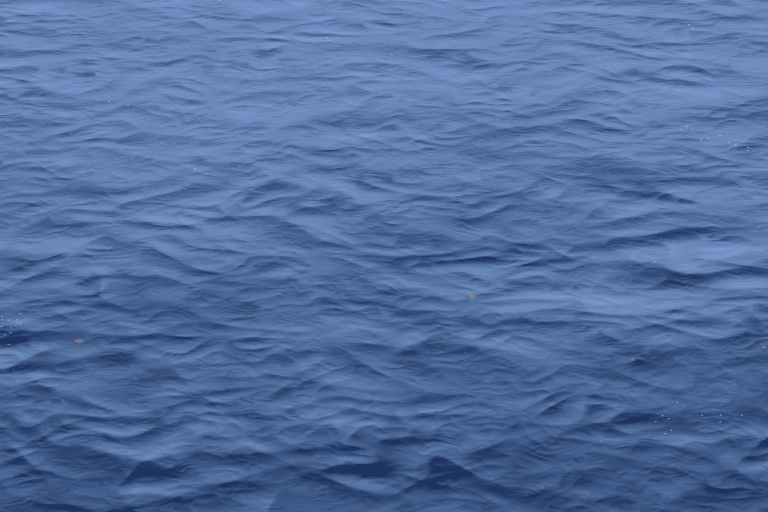
Give the GLSL for this texture, as a Shadertoy shader.

```glsl
const vec3 DEEP_BLUE = vec3(0.15, 0.24, 0.42);
const vec3 MID_BLUE = vec3(0.32, 0.44, 0.62);
const vec3 PALE_BLUE = vec3(0.45, 0.57, 0.77);
const vec3 GLINT = vec3(0.82, 0.87, 0.94);
const vec3 WEED = vec3(0.62, 0.55, 0.50);

float hash(vec2 p) {
    return fract(sin(dot(p, vec2(127.1, 311.7))) * 43758.5453);
}

vec2 hash2(vec2 p) {
    return vec2(hash(p), hash(p + 37.3));
}

float cornerSlope(vec2 cell, vec2 offset) {
    float angle = 6.2832 * hash(cell);
    return dot(vec2(cos(angle), sin(angle)), offset);
}

// Gradient noise, roughly -0.7 to 0.7
float noise(vec2 p) {
    vec2 i = floor(p), f = fract(p);
    vec2 u = f * f * f * (f * (f * 6.0 - 15.0) + 10.0);
    vec2 e = vec2(1.0, 0.0);
    float low = mix(cornerSlope(i, f), cornerSlope(i + e.xy, f - e.xy), u.x);
    float high = mix(cornerSlope(i + e.yx, f - e.yx), cornerSlope(i + e.xx, f - e.xx), u.x);
    return mix(low, high, u.y);
}

// Wave height with sharp crests and broad troughs
float crest(vec2 p) {
    float n = noise(p);
    return -2.0 * sqrt(n * n + 0.0015);
}

// Positive on far slopes that catch the sky, negative on near faces
float slopeLight(vec2 p, float span) {
    return (crest(p) - crest(p + vec2(0.0, span))) / span;
}

// Sum of wave trains in patches, fading those finer than a pixel
float waves(vec2 p, float pixel) {
    vec2 freq = vec2(2.9, 8.5);
    float light = 0.0;
    float tilt = 0.1;
    for (int i = 0; i < 6; i++) {
        float k = float(i);
        float weight = 0.032 + 0.075 * exp(-0.35 * (k - 1.5) * (k - 1.5));
        weight *= 1.0 - smoothstep(0.35, 1.0, freq.y * pixel);
        vec2 q = freq * vec2(p.x, p.y + tilt * p.x) + 19.7 * k;
        q += 0.7 * vec2(noise(q * 0.6 + 5.0), noise(q * 0.6 + 11.0));
        float patchy = 0.9 + 1.9 * noise(q * vec2(0.45, 0.35) + 53.0);
        float span = clamp(freq.y * pixel, 0.05, 0.14);
        light += weight * max(patchy, 0.15) * slopeLight(q, span);
        freq *= 1.75;
        tilt = -0.75 * tilt;
    }
    return light;
}

// Tiny sparkles, one candidate per cell
float glints(vec2 p, float size, float share, float pixel) {
    vec2 cell = floor(p / size);
    vec2 center = (cell + 0.3 + 0.4 * hash2(cell)) * size;
    float d = length((p - center) * vec2(0.7, 1.0));
    float spot = 1.0 - smoothstep(0.0, 0.15 * size + 0.7 * pixel, d);
    return spot * step(hash(cell + 71.9) + 0.01, share);
}

// Rare ragged flecks of floating weed
float flecks(vec2 p, float size, float share, float pixel) {
    vec2 cell = floor(p / size);
    vec2 center = (cell + 0.25 + 0.5 * hash2(cell + 3.1)) * size;
    float radius = size * mix(0.03, 0.07, hash(cell + 8.7));
    float d = length((p - center) * vec2(0.65, 1.2)) + radius * noise(p * 130.0);
    return (1.0 - smoothstep(radius - pixel, radius + pixel, d)) * step(hash(cell + 23.4), share);
}

vec3 seaColor(float t) {
    vec3 dark = mix(DEEP_BLUE, MID_BLUE, t / 0.59);
    vec3 light = mix(MID_BLUE, PALE_BLUE, (t - 0.59) / 0.41);
    return t < 0.59 ? dark : light;
}

void mainImage(out vec4 fragColor, in vec2 fragCoord) {
    vec2 uv = fragCoord / iResolution.y;
    float pixel = 1.0 / iResolution.y;

    // Water plane seen from above, receding towards the top
    float depth = 1.7 / (2.2 - uv.y);
    vec2 water = vec2((uv.x - 0.75) * depth, 1.7 * depth);
    float footprint = pixel * depth * depth;

    // Wave shading over a vertical gradient and broad sky sheen
    float sheen = noise(water * vec2(1.3, 5.0) + 4.0) + 0.6 * noise(water * vec2(3.0, 17.0));
    float tone = 0.61 + 0.68 * (uv.y - 0.5) + 0.2 * sheen;
    float relief = waves(water, footprint);
    tone += relief * (relief < 0.0 ? 1.15 : 0.85) * mix(1.1, 0.8, uv.y);
    tone -= 0.45 * max(tone - 0.85, 0.0);
    tone = clamp(tone, -0.12, 1.12);
    vec3 color = seaColor(tone);

    // Clustered sparkles
    float cluster = smoothstep(0.3, 0.6, noise(water * vec2(3.5, 8.0) + 31.0));
    float sparkle = glints(uv, 0.006, 0.2 * cluster, pixel);
    color = mix(color, GLINT, 0.55 * sparkle);

    // Weed drifting across the middle band
    float band = smoothstep(0.25, 0.32, uv.y) * (1.0 - smoothstep(0.45, 0.52, uv.y));
    color = mix(color, WEED, 0.65 * band * flecks(uv, 0.09, 0.12, pixel));

    fragColor = vec4(color, 1.0);
}
```
